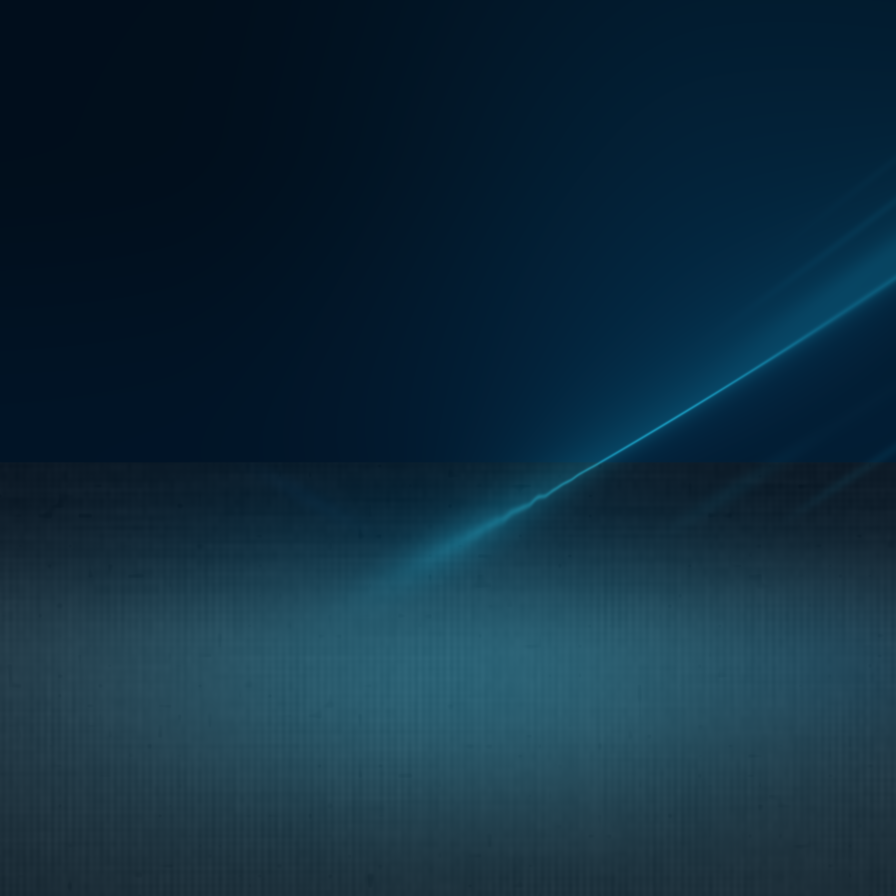
Write a Shadertoy shader that draws this background.

```glsl
// A dark blue night sky above a misty teal floor, crossed by a curved light streak.
// Smooth gradients form the sky and haze; signed offsets from one curve place the
// streaks, and a fine woven grid with hashed cells gives the floor its grain.

const float HORIZON = 0.484;
const float WEAVE_CELLS = 128.0;
const vec3 SKY_DARK = vec3(0.003, 0.056, 0.108);
const vec3 SKY_BLUE = vec3(0.012, 0.140, 0.232);
const vec3 FLOOR_TOP = vec3(0.050, 0.098, 0.146);
const vec3 FLOOR_MID = vec3(0.138, 0.200, 0.245);
const vec3 FLOOR_LOW = vec3(0.112, 0.172, 0.212);
const vec3 HAZE_TEAL = vec3(0.036, 0.190, 0.220);
const vec3 GLOW_TEAL = vec3(0.020, 0.165, 0.190);
const vec3 CORE_CYAN = vec3(0.060, 0.290, 0.310);

float hash(vec2 p) {
    return fract(sin(dot(p, vec2(127.1, 311.7))) * 43758.5453);
}

float noise(vec2 p) {
    vec2 cell = floor(p);
    vec2 f = fract(p);
    f = f * f * (3.0 - 2.0 * f);
    float low = mix(hash(cell), hash(cell + vec2(1.0, 0.0)), f.x);
    float high = mix(hash(cell + vec2(0.0, 1.0)), hash(cell + 1.0), f.x);
    return mix(low, high, f.y);
}

float bell(float d, float width) {
    return exp(-d * d / (width * width));
}

// Elliptical soft spot
float spot(vec2 p, vec2 centre, vec2 radius) {
    vec2 q = (p - centre) / radius;
    return exp(-dot(q, q));
}

// Signed distance to the rising arc, positive above it
float arcOffset(vec2 p) {
    float x = p.x - 0.677;
    float height = 0.488 + 0.585 * x + 0.125 * x * x;
    return (p.y - height) * 0.86;
}

vec3 skyColor(vec2 p) {
    float light = 0.42 * smoothstep(0.18, 0.80, p.x);
    light += 0.55 * spot(p, vec2(0.86, 0.72), vec2(0.40, 0.28));
    light *= 1.0 - 0.40 * smoothstep(0.0, -0.10, arcOffset(p)) * smoothstep(0.6, 0.8, p.x);
    vec3 color = mix(SKY_DARK, SKY_BLUE, light);
    float lowBlue = 1.0 - smoothstep(HORIZON, 0.85, p.y);
    return color + vec3(0.002, 0.022, 0.042) * lowBlue;
}

// Woven threads that come and go in patches, centred on zero
float weave(vec2 p) {
    vec2 grid = p * WEAVE_CELLS;
    vec2 thread = cos(6.2832 * grid);
    float patches = noise(p * 16.0 + 5.0);
    float upper = smoothstep(0.30, 0.42, p.y);
    float cell = noise(grid * vec2(1.3, 0.8)) - 0.5;
    float column = noise(vec2(grid.x * 1.7, p.y * 9.0)) - 0.5;
    float row = noise(vec2(p.x * 7.0, grid.y * 1.5)) - 0.5;
    float speck = smoothstep(0.88, 1.0, noise(grid * 0.7 + 19.0));
    float vertical = (0.010 * thread.x * patches + 0.012 * column) * (1.0 - 0.65 * upper);
    float level = 0.003 * thread.y * patches + row * mix(0.008, 0.014, upper);
    return vertical + level + 0.012 * cell - 0.018 * speck;
}

vec3 floorColor(vec2 p) {
    vec3 color = mix(FLOOR_LOW, FLOOR_MID, smoothstep(0.0, 0.24, p.y));
    color = mix(color, FLOOR_TOP, smoothstep(0.26, 0.46, p.y));
    float reach = p.y < 0.26 ? 0.180 : 0.135;
    color += HAZE_TEAL * spot(p, vec2(0.53, 0.26), vec2(0.43, reach));
    color += vec3(-0.020, 0.018, 0.035) * spot(p, vec2(0.46, 0.42), vec2(0.28, 0.09));
    color += vec3(-0.015, 0.010, 0.025) * spot(p, vec2(0.95, 0.26), vec2(0.15, 0.08));
    color += 0.012 * (noise(p * vec2(9.0, 14.0)) - 0.5);
    return color;
}

// Main streak: sharp near the middle, blurred as it sinks into the haze
vec3 mainStreak(vec2 p, float pixel) {
    float sink = 1.0 - smoothstep(0.44, 0.70, p.x);
    float d = arcOffset(p);
    float wobble = 0.004 * (noise(vec2(p.x * 105.0, 2.0)) - 0.5);
    float coreD = d + wobble * smoothstep(0.0, 0.30, sink);
    float above = exp(-max(d, 0.0) / 0.055);
    float below = exp(min(d, 0.0) / mix(0.010, 0.024, sink));
    float glow = above * below * smoothstep(0.38, 0.68, p.x);
    float width = 0.0015 + 0.011 * sink * sink + 0.002 * smoothstep(0.80, 1.0, p.x);
    float core = bell(coreD, max(width, pixel * 0.8));
    core *= smoothstep(0.43, 0.74, p.x) * mix(1.0, 0.25, smoothstep(0.74, 0.96, p.x));
    float sunkGlow = 0.50 * bell(d, 0.026) * bell(p.x - 0.51, 0.10);
    return GLOW_TEAL * (0.82 * glow + sunkGlow) + CORE_CYAN * core;
}

// Faint ribbon beside the main arc, drawing nearer to it leftwards by the pull
float ribbon(vec2 p, float offset, float pull, float width, float start, float end) {
    float d = arcOffset(p) - offset - pull * (p.x - 1.0);
    return bell(d, width) * smoothstep(start, end, p.x);
}

void mainImage(out vec4 fragColor, in vec2 fragCoord) {
    vec2 p = fragCoord / iResolution.xy;
    float pixel = 1.0 / iResolution.y;
    float ground = 1.0 - smoothstep(HORIZON - pixel, HORIZON + pixel, p.y);

    // Sky and floor meet at a thin level edge
    vec3 color = mix(skyColor(p), floorColor(p), ground);
    color += mainStreak(p, pixel);

    // Companion ribbons above and below the arc
    float side = 0.20 * ribbon(p, 0.074, 0.08, 0.005, 0.76, 0.98);
    side += 0.10 * ribbon(p, 0.114, 0.10, 0.005, 0.84, 1.0);
    side += 0.25 * ribbon(p, 0.028, 0.03, 0.016, 0.76, 1.0);
    float fade = 1.0 - 0.75 * smoothstep(0.82, 0.94, p.x);
    side += 0.22 * ribbon(p, -0.104, 0.0, 0.010, 0.72, 0.82) * fade;
    side += 0.25 * ribbon(p, -0.163, 0.0, 0.006, 0.86, 0.94);
    color += GLOW_TEAL * side;

    // Dim falling wisp on the left side of the floor
    float wisp = bell(p.y - 0.479 + 0.54 * (p.x - 0.28), 0.012);
    color += vec3(0.0, 0.014, 0.026) * wisp * bell(p.x - 0.34, 0.06) * ground;

    // Grain
    color += weave(p) * ground;
    fragColor = vec4(clamp(color, 0.0, 1.0), 1.0);
}
```
